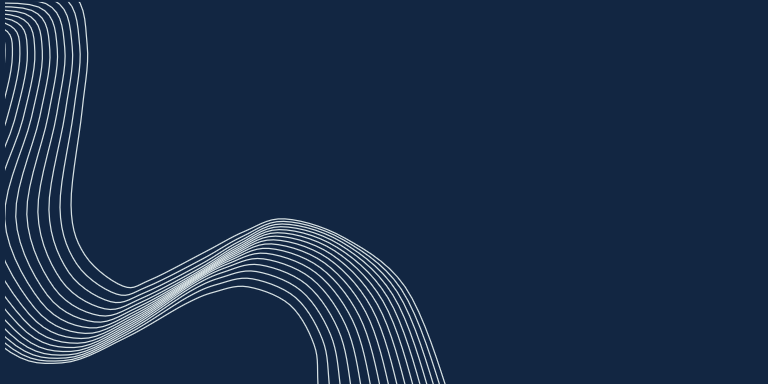
Reproduce this background procedurally as a Shadertoy shader.

```glsl
// A twisting ribbon of thin pale lines over a flat navy ground.
// Each line is a Catmull-Rom spline through stations that blend an outer rail
// into an inner rail; a cubic warp bunches the lines to one side or the middle.

#define LINE_COUNT 16
#define STATIONS 15
#define STEPS 7
#define HALF_WIDTH 0.0016
#define LEFT_MARGIN 0.013
#define TOP_MARGIN 0.005
#define NAVY vec3(0.07, 0.15, 0.26)
#define PALE vec3(0.84, 0.88, 0.89)

// Rails in canvas heights, from the upper left to the lower right.
const vec2 outerRail[STATIONS] = vec2[STATIONS](
    vec2(-0.03, 1.036), vec2(0.182, 1.021), vec2(0.227, 0.883),
    vec2(0.214, 0.714), vec2(0.185, 0.466), vec2(0.221, 0.336),
    vec2(0.320, 0.255), vec2(0.391, 0.271), vec2(0.534, 0.344),
    vec2(0.638, 0.398), vec2(0.742, 0.430), vec2(0.898, 0.380),
    vec2(1.055, 0.253), vec2(1.159, 0.0), vec2(1.193, -0.172));

const vec2 innerRail[STATIONS] = vec2[STATIONS](
    vec2(-0.286, 0.883), vec2(-0.104, 0.883), vec2(-0.065, 0.844),
    vec2(-0.117, 0.661), vec2(-0.247, 0.375), vec2(0.0, 0.102),
    vec2(0.161, 0.055), vec2(0.326, 0.120), vec2(0.482, 0.208),
    vec2(0.560, 0.240), vec2(0.646, 0.253), vec2(0.755, 0.206),
    vec2(0.818, 0.102), vec2(0.828, 0.0), vec2(0.833, -0.172));

// Bunching per station: x leans to the inner rail, y to the middle.
const vec2 bunching[STATIONS] = vec2[STATIONS](
    vec2(0.0, 0.5), vec2(0.0, 0.2), vec2(0.0), vec2(0.0), vec2(0.0),
    vec2(0.5, 0.0), vec2(0.6, 0.0), vec2(0.45, 0.4), vec2(0.0, 1.3),
    vec2(-0.35, 0.8), vec2(-0.65, 0.2), vec2(-0.65, 0.0),
    vec2(-0.4, 0.0), vec2(-0.35, 0.0), vec2(-0.35, 0.0));

// Point of line s (0 outer, 1 inner) at a station.
vec2 stationPoint(int index, float s) {
    int k = clamp(index, 0, STATIONS - 1);
    vec2 bunch = bunching[k];
    float warped = s + s * (1.0 - s) * (bunch.x + bunch.y * (1.0 - 2.0 * s));
    return mix(outerRail[k], innerRail[k], warped);
}

vec2 catmullRom(vec2 a, vec2 b, vec2 c, vec2 d, float t) {
    return b + 0.5 * t * (c - a + t * (2.0 * a - 5.0 * b + 4.0 * c - d
             + t * (3.0 * (b - c) + d - a)));
}

float segmentDistance(vec2 p, vec2 a, vec2 b) {
    vec2 ab = b - a;
    float t = clamp(dot(p - a, ab) / max(dot(ab, ab), 1e-8), 0.0, 1.0);
    return length(p - a - ab * t);
}

// Distance to one line, skipping spans that lie far away.
float lineDistance(vec2 p, float s) {
    float nearest = 1.0;
    vec2 a = stationPoint(0, s);
    vec2 b = a;
    vec2 c = stationPoint(1, s);
    for (int k = 0; k < STATIONS - 1; k++) {
        vec2 d = stationPoint(k + 2, s);
        if (length(p - 0.5 * (b + c)) < 0.75 * length(c - b) + 0.05) {
            vec2 from = b;
            for (int j = 1; j <= STEPS; j++) {
                vec2 to = catmullRom(a, b, c, d, float(j) / float(STEPS));
                nearest = min(nearest, segmentDistance(p, from, to));
                from = to;
            }
        }
        a = b;
        b = c;
        c = d;
    }
    return nearest;
}

void mainImage(out vec4 fragColor, in vec2 fragCoord) {
    vec2 p = fragCoord / iResolution.y;
    float pixel = 1.0 / iResolution.y;
    float uncovered = 1.0;

    // Layer the lines; the right of the canvas stays empty.
    if (p.x < 1.25) {
        for (int i = 0; i < LINE_COUNT; i++) {
            float dist = lineDistance(p, float(i) / float(LINE_COUNT - 1));
            uncovered *= 1.0 - clamp(0.5 + (HALF_WIDTH - dist) / pixel, 0.0, 1.0);
        }
    }

    // Trim the ribbon at the left and top margins.
    float inside = clamp(0.5 + (p.x - LEFT_MARGIN) / pixel, 0.0, 1.0)
                 * clamp(0.5 + (1.0 - TOP_MARGIN - p.y) / pixel, 0.0, 1.0);
    fragColor = vec4(mix(NAVY, PALE, (1.0 - uncovered) * inside), 1.0);
}
```
